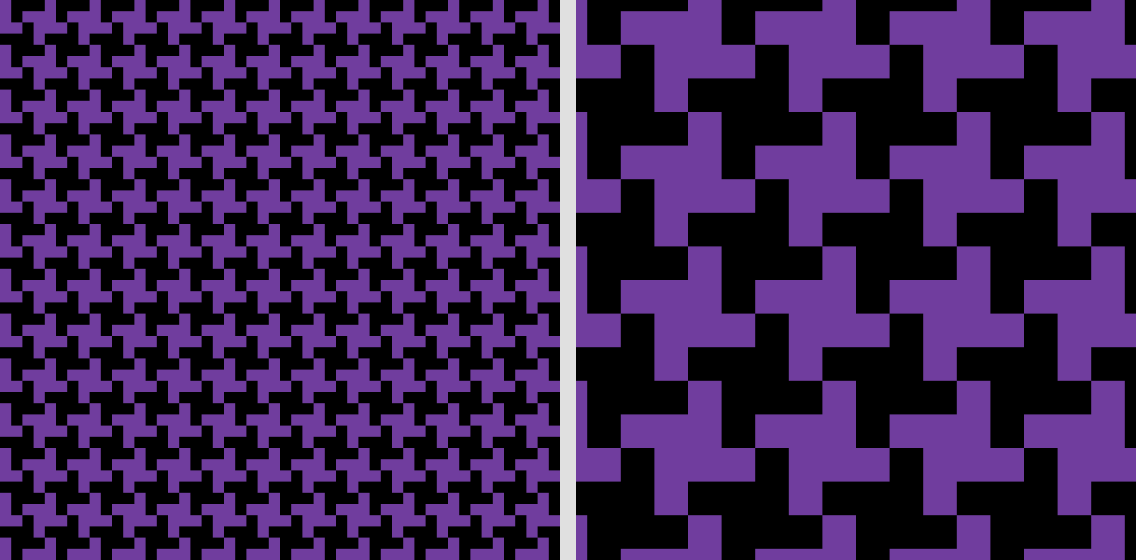
Left: the whole. Right: its middle third, enlarged.
Reproduce this pattern procedurally as a WebGL 2 fragment shader.

```glsl
#version 300 es
precision highp float;

uniform vec2 u_resolution;
out vec4 fragColor;

// 1 for the two purple threads in every four, 0 for the two black ones
float threadColour(float index) {
    float k = mod(index, 4.0);
    return (k < 0.5 || k > 2.5) ? 1.0 : 0.0;
}

// Twill weave: the weft crosses over on one diagonal in four
float weave(vec2 cell) {
    bool weftOnTop = abs(mod(cell.x - cell.y, 4.0) - 2.0) < 0.5;
    return threadColour(weftOnTop ? cell.y : cell.x);
}

void main() {
    // 50 threads span the canvas: 12.5 repeats of four
    float cellsPerPixel = 50.0 / u_resolution.y;
    vec2 p = gl_FragCoord.xy * cellsPerPixel;

    // Pixel coverage on either side of the nearest cell corner
    vec2 corner = floor(p + 0.5);
    vec2 cover = clamp((p - corner) / cellsPerPixel + 0.5, 0.0, 1.0);

    // Blend the four cells that meet at the corner
    float below = mix(weave(corner - 1.0), weave(corner - vec2(0.0, 1.0)), cover.x);
    float above = mix(weave(corner - vec2(1.0, 0.0)), weave(corner), cover.x);
    float purpleAmount = mix(below, above, cover.y);

    vec3 purple = vec3(0.44, 0.24, 0.62);
    fragColor = vec4(purple * purpleAmount, 1.0);
}
```
